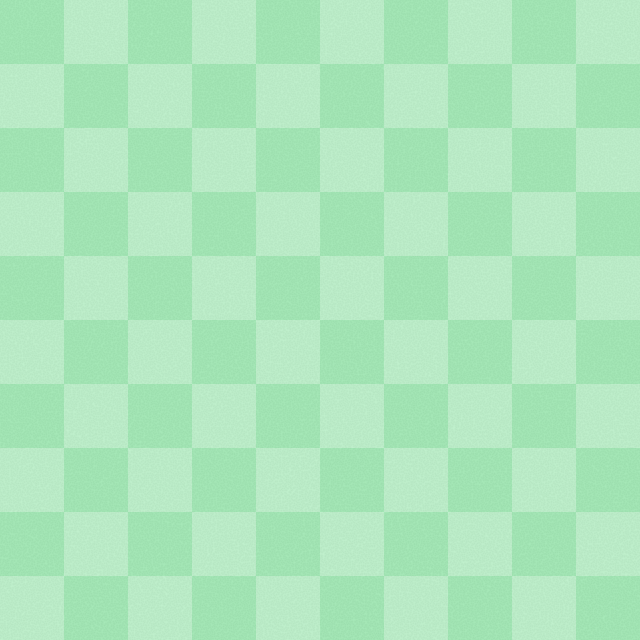
Write a Shadertoy shader that draws this pattern.

```glsl
// A ten by ten checkerboard in two soft mint greens with a faint, fine grain.
// The product of two clamped triangle waves gives the checks with smooth edges;
// wrapped cellular noise gives the grain, so the square tiles without a seam.

// Random point in the unit square for a whole-numbered cell
vec2 hash2(vec2 cell) {
    uvec2 q = uvec2(cell) * uvec2(1597u, 3812u) + uvec2(71u, 113u);
    uint n = (q.x ^ (q.y * 7919u)) * 74531u;
    n = (n ^ (n >> 15)) * 48271u;
    n ^= n >> 13;
    return vec2(n & 1023u, (n >> 10) & 1023u) / 1023.0;
}

// Distance to the nearest scattered point, repeating every `period` cells
float cellularNoise(vec2 p, float period) {
    vec2 cell = floor(p), local = fract(p);
    float nearest = 2.0;
    for (int y = -1; y <= 1; y++) {
        for (int x = -1; x <= 1; x++) {
            vec2 offset = vec2(x, y);
            vec2 point = offset + hash2(mod(cell + offset, period));
            nearest = min(nearest, length(point - local));
        }
    }
    return nearest;
}

// +1 on one parity of squares, -1 on the other, blended over one pixel
float checker(vec2 uv) {
    vec2 wave = 0.25 - abs(fract(uv * 5.0 + 0.25) - 0.5);
    vec2 side = clamp(wave * iResolution.xy / 2.5, -1.0, 1.0);
    return side.x * side.y;
}

void mainImage(out vec4 fragColor, in vec2 fragCoord) {
    vec2 uv = fragCoord / iResolution.xy;

    // Checks, with the pale square at the lower left
    vec3 color = mix(vec3(0.63, 0.89, 0.70), vec3(0.73, 0.92, 0.78),
                     0.5 + 0.5 * checker(uv));

    // Fine paper grain, centred so the mean colour stays put
    color += 0.04 * (cellularNoise(uv * 320.0, 320.0) - 0.47);

    fragColor = vec4(color, 1.0);
}
```
